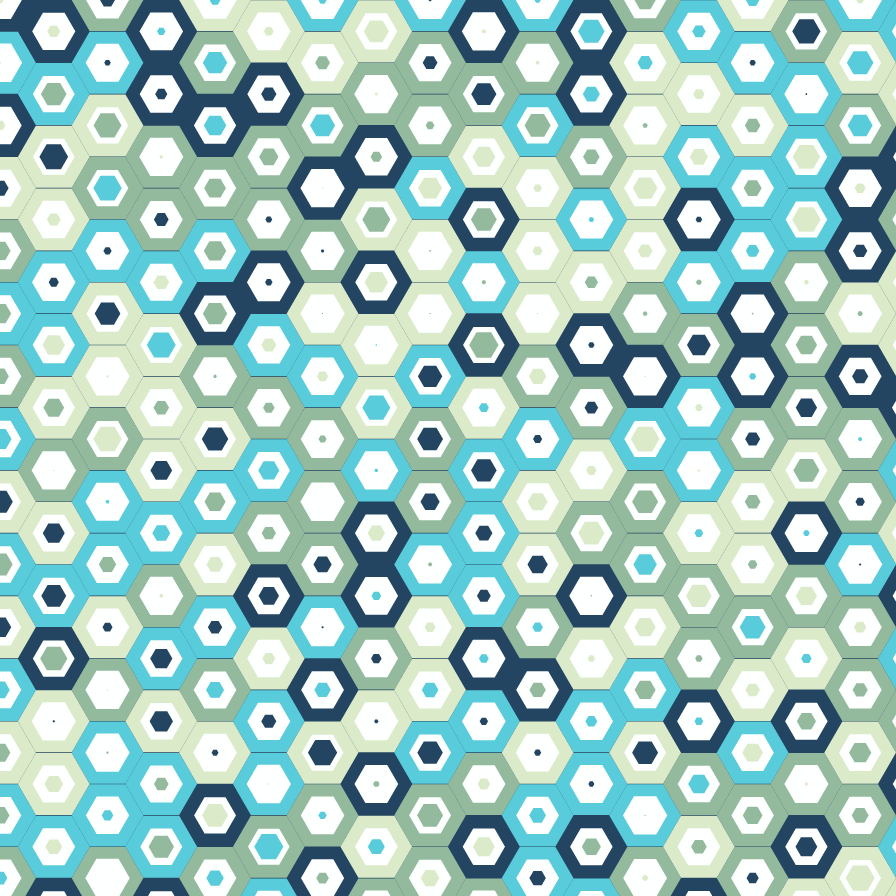
This pattern is drawn by a three.js fragment shader. Its source:

```glsl
varying vec2 vUv;

const vec2 SPACING = vec2(0.12, 0.07);  // period of each of the two interleaved grids
const float HEX_RADIUS = 0.04;          // slightly under the spacing, leaving hairline seams
const float WINDOW_MAX = 0.62;          // white hexagon, relative to HEX_RADIUS
const float WINDOW_MIN = 0.58;
const float CORE_MAX = 0.41;            // largest centre hexagon, relative to HEX_RADIUS
const int SAMPLES = 4;                  // antialiasing samples per axis
const float SEED = 57.0;

const vec3 WHITE = vec3(0.995, 1.0, 1.0);
const vec3 NAVY = vec3(0.14, 0.27, 0.38);
const vec3 CYAN = vec3(0.35, 0.80, 0.86);
const vec3 SAGE = vec3(0.58, 0.73, 0.62);
const vec3 PALE = vec3(0.86, 0.92, 0.79);

vec3 hash32(vec2 p) {
  vec3 q = fract(p.xyx * vec3(0.1031, 0.1030, 0.0973));
  q += dot(q, q.yxz + 33.33);
  return fract((q.xxy + q.yzz) * q.zyx);
}

vec3 palette(float t) {
  if (t < 0.235) return NAVY;
  if (t < 0.47) return CYAN;
  return t < 0.735 ? SAGE : PALE;
}

// Circumradius of the flat-topped hexagon passing through p
float hexRadius(vec2 p) {
  p = abs(p);
  return max(p.y * 1.1547, p.x + p.y * 0.57735);
}

vec3 hexPattern(vec2 uv) {
  // Rows are counted down from the top edge
  vec2 p = vec2(uv.x, 1.0 - uv.y) / SPACING;

  // Nearest centre among the even and odd columns
  vec2 evenCell = floor(p + 0.5);
  vec2 oddCell = floor(p) + 0.5;
  float evenRadius = hexRadius((p - evenCell) * SPACING);
  float oddRadius = hexRadius((p - oddCell) * SPACING);
  vec2 cell = evenRadius < oddRadius ? evenCell : oddCell;
  float r = min(evenRadius, oddRadius) / HEX_RADIUS;

  // Random frame colour, core colour and core size per cell
  vec3 rnd = hash32(cell * 2.0 + SEED);
  float windowRadius = mix(WINDOW_MAX, WINDOW_MIN, rnd.z);

  if (r < CORE_MAX * rnd.z) return palette(rnd.y);
  if (r < windowRadius) return WHITE;
  return r < 1.0 ? palette(rnd.x) : NAVY;
}

void main() {
  // Average a grid of samples over the footprint
  vec2 dx = dFdx(vUv);
  vec2 dy = dFdy(vUv);
  vec3 color = vec3(0.0);
  for (int j = 0; j < SAMPLES; j++) {
    for (int i = 0; i < SAMPLES; i++) {
      vec2 offset = (vec2(float(i), float(j)) + 0.5) / float(SAMPLES) - 0.5;
      color += hexPattern(vUv + offset.x * dx + offset.y * dy);
    }
  }
  gl_FragColor = vec4(color / float(SAMPLES * SAMPLES), 1.0);
}
```
